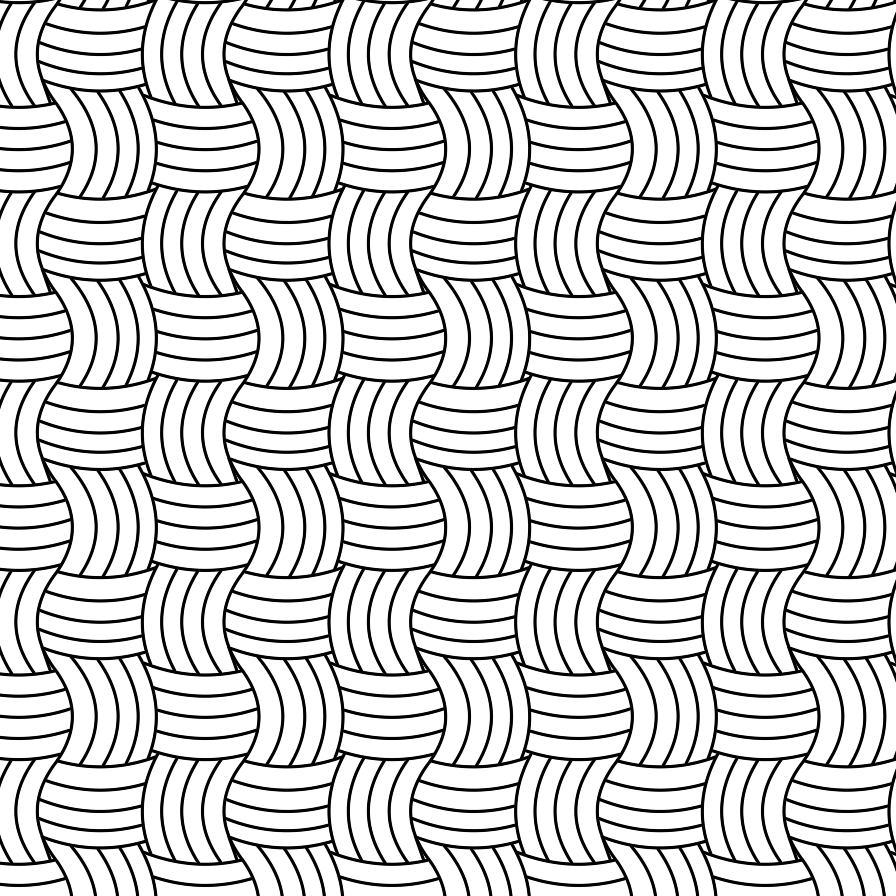
A WebGL 1 fragment shader for this pattern:

```glsl
precision highp float;
uniform vec2 u_resolution;

const vec2 PERIOD = vec2(160.0, 162.2);

// Signed offset from the nearest repeat of a row centre
float rowOffset(float y, float centre) {
  return mod(y - centre + 0.5 * PERIOD.y, PERIOD.y) - 0.5 * PERIOD.y;
}

// Uneven spacing of the lines inside a strand, t and result in 0..1
float spread(float t, float bias) {
  return t + bias * t * (1.0 - t);
}

// Distance to a parabola; gap is measured along one axis, d along the other
float bowDistance(float gap, float bend, float d) {
  float slope = 2.0 * bend * d;
  return abs(gap) / sqrt(1.0 + slope * slope);
}

// Distance to the nearest ink line of the basket weave
float weaveDistance(vec2 p) {
  float dA = rowOffset(p.y, 46.5);
  float dB = rowOffset(p.y, 127.6);

  // Winding seam shared by neighbouring columns
  float seam = abs(dA) < abs(dB) ? 32.0 + 0.0091 * dA * dA
                                 : 62.0 - 0.0091 * dB * dB;
  float seamBow = min(abs(dA), abs(dB));
  float fromSeam = mod(p.x - seam, PERIOD.x);
  float x = seam + fromSeam;
  float dist = bowDistance(min(fromSeam, PERIOD.x - fromSeam), 0.0091, seamBow);

  // Horizontal strands sag in the middle
  float sagA = dA + 0.0038 * (x - 86.0) * (x - 86.0);
  float sagB = dB + 0.0037 * (x - 176.0) * (x - 176.0);
  bool spanA = x < 122.0 + 0.0055 * dA * dA;
  bool spanB = x > 134.0 - 0.0055 * dB * dB;
  bool insideA = spanA && sagA > -38.0 && sagA < 31.5;
  bool insideB = spanB && sagB > -35.6 && sagB < 36.9;

  for (int i = 0; i < 5; i++) {
    float t = float(i) / 4.0;

    if (spanA) {
      float line = -38.0 + 69.5 * spread(t, 0.2);
      dist = min(dist, bowDistance(sagA - line, 0.0038, x - 86.0));
    }
    if (spanB) {
      float line = -35.6 + 72.5 * t;
      dist = min(dist, bowDistance(sagB - line, 0.0037, x - 176.0));
    }

    // Vertical strands bow left beside A and right beside B
    if (!insideB && abs(dA) < 54.0) {
      float bend = mix(0.0055, 0.0091, t);
      float line = 122.0 + 70.0 * spread(t, -0.07) + bend * dA * dA;
      if (i < 4) dist = min(dist, bowDistance(x - line, bend, dA));
    }
    if (!insideA && abs(dB) < 54.0) {
      float bend = mix(0.0091, 0.0055, t);
      float line = 62.0 + 72.0 * spread(t, 0.18) - bend * dB * dB;
      if (i > 0) dist = min(dist, bowDistance(x - line, bend, dB));
    }
  }

  // Short fold forking off the lower end of the seam
  if (!insideB && dA > 21.5 && dA < 50.0 && x > 160.0) {
    dist = min(dist, abs(x - 196.0 - 0.35 * (dA - 21.5)) * 0.944);
  }
  return dist;
}

void main() {
  vec2 uv = gl_FragCoord.xy / u_resolution;
  vec2 p = vec2(uv.x, 1.0 - uv.y) * 768.0;
  float blur = 0.6 * 768.0 / u_resolution.y;
  float paper = smoothstep(1.35 - blur, 1.35 + blur, weaveDistance(p));
  gl_FragColor = vec4(vec3(paper), 1.0);
}
```
